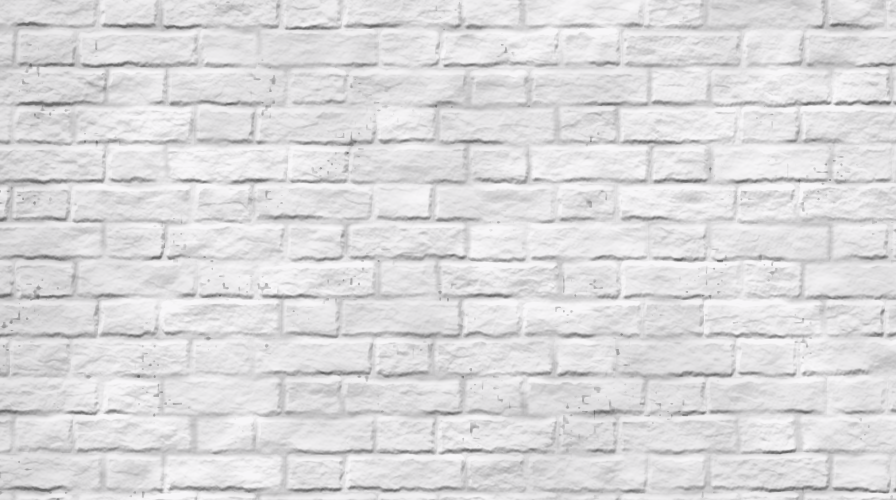
Write a Shadertoy shader that draws this texture.

```glsl
// White painted brick wall in Flemish bond: long and short bricks alternate along
// each course, and every second course is shifted. A height field of ragged
// bricks and rough paint is shaded by its slope towards a light from above.

float hash(vec2 p) {
    return fract(sin(dot(p, vec2(127.1, 311.7))) * 43758.545);
}

float noise(vec2 p) {
    vec2 i = floor(p), f = fract(p);
    f = f * f * (3.0 - 2.0 * f);
    return mix(mix(hash(i), hash(i + vec2(1, 0)), f.x),
               mix(hash(i + vec2(0, 1)), hash(i + vec2(1, 1)), f.x), f.y);
}

float fbm(vec2 p) {
    float sum = 0.0, amp = 0.5;
    for (int i = 0; i < 3; i++) {
        sum += amp * noise(p);
        p = mat2(1.6, 1.2, -1.2, 1.6) * p + 7.3;
        amp *= 0.5;
    }
    return sum;
}

// Signed distance to the nearest brick (x) and its identity (yz); a course is 1 high
vec3 brick(vec2 p) {
    p += 0.13 * (vec2(fbm(p * 1.7), fbm(p * 1.7 + 31.0)) - 0.44);
    float course = floor(p.y);
    float x = p.x - mix(4.22, 1.93, mod(course, 2.0)) + 0.2 * (hash(vec2(course, 5.0)) - 0.5);
    float pair = floor(x / 4.7);
    x -= pair * 4.7;

    float header = step(3.13, x);
    float width = mix(3.13, 1.57, header);
    vec2 id = vec2(pair * 2.0 + header, course);
    vec2 c = vec2(x - header * 3.13 - 0.5 * width, fract(p.y) - 0.5);
    c += 0.05 * (vec2(hash(id + 3.0), hash(id + 8.0)) - 0.5);

    vec2 halfSize = vec2(0.5 * width, 0.5) - 0.06 - 0.025 * hash(id + 15.0);
    vec2 d = abs(c) - halfSize + 0.08;
    return vec3(length(max(d, 0.0)) + min(max(d.x, d.y), 0.0) - 0.08, id);
}

// Faces with ragged rims that partly sink into the joints, under uneven paint
float height(vec2 p) {
    vec3 b = brick(p);
    float ragged = b.x + 0.13 * (fbm(p * 4.5 + 11.0) - 0.44);
    float face = smoothstep(0.06, -0.08, ragged);
    float relief = mix(0.01, 0.15, smoothstep(0.15, 0.9, noise(p * 1.4 + 4.0)));
    float rough = mix(0.05, 0.11, hash(b.yz + 21.0));
    float grain = fbm(p * vec2(4.2, 6.0));
    float flakes = smoothstep(0.4, 0.52, fbm(p * vec2(1.5, 3.0) + 50.0));
    return face * (relief + 0.3 * rough * flakes) + mix(0.05, rough, face) * grain;
}

void mainImage(out vec4 fragColor, in vec2 fragCoord) {
    // Courses count downwards from the top edge, about 13 over the canvas height
    vec2 uv = fragCoord / iResolution.y;
    vec2 p = vec2(uv.x, 1.0 - uv.y) * 12.95 + vec2(0.0, 0.24);

    // Slope along the light: upper edges catch light, lower edges fall into shadow
    vec2 stepToLight = 0.03 * normalize(vec2(0.25, 1.0));
    float slope = (height(p + stepToLight) - height(p - stepToLight)) / 0.06;

    // Brick tint, broad stains and patchy dirt in the joints
    vec3 b = brick(p);
    float tone = 0.895 + 0.035 * (hash(b.yz + 40.0) - 0.5);
    tone += 0.1 * (fbm(p * 0.3) - 0.44) + 0.09 * (fbm(p * 0.9 + 17.0) - 0.44);
    tone -= 0.11 * smoothstep(-0.07, 0.07, b.x) * smoothstep(0.3, 0.8, noise(p * 1.1 + 60.0));
    tone -= 0.035 * smoothstep(0.35, 0.0, uv.x);
    tone += slope > 0.0 ? 0.075 * (1.0 - exp(-2.2 * slope)) : 0.21 * slope;

    // Tiny sparse pits in the paint
    float pits = smoothstep(0.74, 0.95, noise(p * 10.0 + 70.0));
    tone -= 0.22 * pits * smoothstep(0.66, 0.9, noise(p * 1.3 + 90.0));

    tone = clamp(tone, 0.42, 0.97);
    fragColor = vec4(tone * vec3(1.0, 0.996, 1.002), 1.0);
}
```
